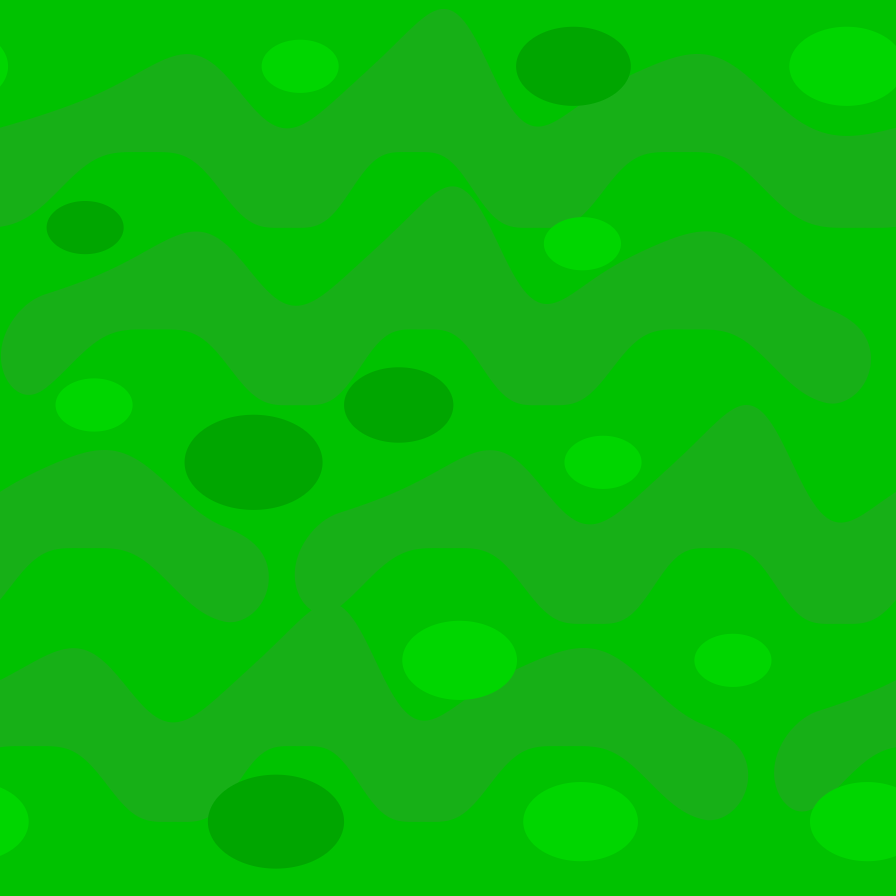
Write a Shadertoy shader that draws this pattern.

```glsl
const float TAU = 6.2831853;
const vec3 GRASS = vec3(0.0, 0.76, 0.0);
const vec3 BAND = vec3(0.09, 0.69, 0.09);
const vec3 LIGHT_SPOT = vec3(0.0, 0.84, 0.0);
const vec3 DARK_SPOT = vec3(0.0, 0.65, 0.0);

// Main crest of each band: x and y on the canvas
const vec2 CRESTS[4] = vec2[4](
    vec2(0.495, 0.990), vec2(0.505, 0.792), vec2(0.833, 0.548), vec2(0.368, 0.327));

// Spot widths per band: three above, three below; negative means dark
const float SPOTS[24] = float[24](
    0.043, -0.064, 0.064, -0.043, 0.0, 0.0,
    0.0, 0.043, 0.0, 0.043, -0.061, 0.0,
    0.043, 0.0, -0.077, 0.0, 0.0, 0.0,
    0.0, 0.064, 0.043, 0.064, -0.076, 0.064);

float wrapSigned(float x) {
    return fract(x + 0.5) - 0.5;
}

// Coverage of the inside (negative side) of a field
float coverage(float field) {
    float slope = max(length(vec2(dFdx(field), dFdy(field))), 1e-5);
    return clamp(0.5 - field / slope, 0.0, 1.0);
}

// Three waves per canvas, drawn closer together around the crest
float wavePhase(float q) {
    return TAU * (3.0 * q + 0.11 * sin(TAU * q));
}

// Depth of the upper edge below the crest: skewed waves, tallest at q = 0
float upperEdge(float q) {
    float phase = wavePhase(q) + 0.37;
    float swell = cos(TAU * q);
    return 0.088 - 0.023 * swell
        - (0.048 + 0.017 * swell) * cos(phase - 0.4 * cos(phase));
}

// Depth of the lower edge: flatter waves, shifted sideways
float lowerEdge(float q) {
    float phase = wavePhase(q + 0.035);
    return 0.202 - 0.048 * (cos(phase) - 0.12 * cos(3.0 * phase));
}

float bandField(vec2 p, vec2 crest, bool capped) {
    float q = fract(p.x - crest.x + 0.5185) - 0.5185;
    float top = upperEdge(q);
    float bottom = lowerEdge(q);
    float across = wrapSigned(crest.y - p.y - 0.5 * (top + bottom));
    // Rounded ends on either side of a narrow gap
    float toEnd = min(q + 0.504, 0.467 - q);
    float cap = capped ? max(1.0 - toEnd / 0.05, 0.0) : 0.0;
    return length(vec2(2.0 * across / (bottom - top), cap)) - 1.0;
}

void mainImage(out vec4 fragColor, in vec2 fragCoord) {
    vec2 p = fragCoord / iResolution.xy;
    vec3 color = GRASS;

    // Wavy bands
    for (int i = 0; i < 4; i++) {
        color = mix(color, BAND, coverage(bandField(p, CRESTS[i], i > 0)));
    }

    // Oval spots in the hollows above and below each band
    for (int i = 0; i < 24; i++) {
        float size = SPOTS[i];
        if (size == 0.0) continue;
        float hollow = float(i % 3);
        vec2 offset = i % 6 < 3
            ? vec2(-0.16 + 0.305 * hollow, -0.064)
            : vec2(-0.40 + 0.34 * hollow, -0.244);
        vec2 d = p - CRESTS[i / 6] - offset;
        d = vec2(wrapSigned(d.x), wrapSigned(d.y));
        float field = length(d / (abs(size) * vec2(1.0, 0.69))) - 1.0;
        color = mix(color, size > 0.0 ? LIGHT_SPOT : DARK_SPOT, coverage(field));
    }

    fragColor = vec4(color, 1.0);
}
```
